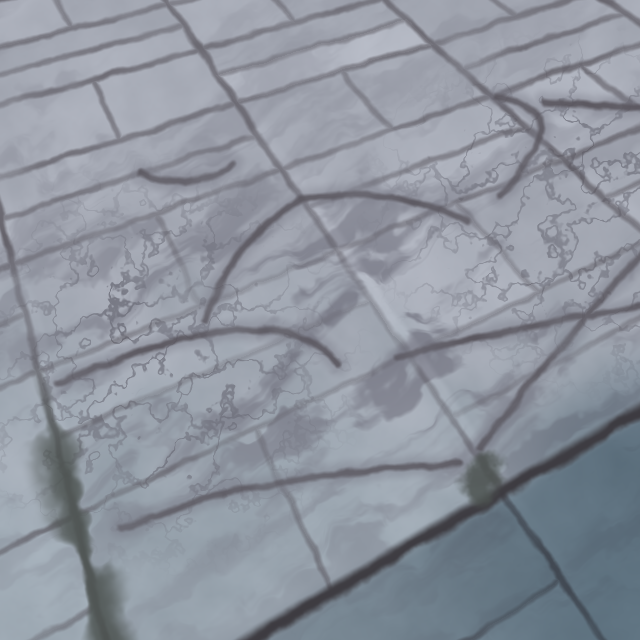
A Shadertoy shader for this texture:

```glsl
// Worn, cracked marble paving seen obliquely, with mossy joints and a shaded lower corner.
const float HORIZON = 1.785;                 // height where both joint families converge
const vec2  VANISH_X = vec2(-0.277, 3.427);  // vanishing points of the two families
const vec2  GRID_START = vec2(0.248, 1.70);
const vec2  GRID_STEP = vec2(0.435, 0.382);
const vec2  MOSS_CORNER = vec2(0.75, 0.25);
const float JOINT_WIDTH = 0.008;
const float CRACK_WIDTH = 0.009;
const vec3  PALE_STONE = vec3(0.655, 0.672, 0.715);
const vec3  COOL_STONE = vec3(0.615, 0.660, 0.700);
const vec3  VEIN_GREY = vec3(0.475, 0.480, 0.530);
const vec3  JOINT_DARK = vec3(0.340, 0.325, 0.355);
const vec3  SOIL = vec3(0.225, 0.215, 0.235);
const vec3  MOSS = vec3(0.300, 0.325, 0.315);
const vec3  SHADE = vec3(0.63, 0.70, 0.735);

vec2 hash2(vec2 p) {
    p = vec2(dot(p, vec2(127.1, 311.7)), dot(p, vec2(269.5, 183.3)));
    return fract(sin(p) * 43758.5);
}

float noise(vec2 p) {
    vec2 i = floor(p), f = fract(p);
    f = f * f * (3.0 - 2.0 * f);
    return mix(mix(hash2(i).x, hash2(i + vec2(1, 0)).x, f.x),
               mix(hash2(i + vec2(0, 1)).x, hash2(i + vec2(1, 1)).x, f.x), f.y);
}

float fbm(vec2 p) {
    float sum = 0.0, amp = 0.53;
    for (int i = 0; i < 4; i++) {
        sum += amp * noise(p);
        p = mat2(1.6, 1.2, -1.2, 1.6) * p + 3.7;
        amp *= 0.5;
    }
    return sum;
}

// Gap between the two nearest cell centres: zero along cell borders
float cellBorder(vec2 p) {
    vec2 nearest = vec2(9.0);
    for (int y = -1; y <= 1; y++)
    for (int x = -1; x <= 1; x++) {
        vec2 cell = floor(p) + vec2(x, y);
        float d = length(cell + 0.1 + 0.8 * hash2(cell) - p);
        nearest = d < nearest.x ? vec2(d, nearest.x) : vec2(nearest.x, min(nearest.y, d));
    }
    return nearest.y - nearest.x;
}

float stroke(float d, float width) { return 1.0 - smoothstep(0.15 * width, width, abs(d)); }

// Distance to a quadratic curve, walked in short segments
float curve(vec2 p, vec2 a, vec2 c, vec2 b) {
    float d = 9.0;
    vec2 q = a;
    for (int i = 1; i <= 10; i++) {
        float t = float(i) / 10.0;
        vec2 r = mix(mix(a, c, t), mix(c, b, t), t), e = r - q;
        d = min(d, length(p - q - e * clamp(dot(p - q, e) / dot(e, e), 0.0, 1.0)));
        q = r;
    }
    return d;
}

void mainImage(out vec4 fragColor, in vec2 fragCoord) {
    vec2 uv = fragCoord / iResolution.xy;
    vec2 rough = vec2(fbm(uv * 28.0), fbm(uv * 28.0 + 40.0)) - 0.5;
    vec2 p = uv + 0.011 * rough;
    float patchy = fbm(uv * 11.0 + 8.0);

    // Ground plane: each coordinate is constant along one family of joints
    float depth = HORIZON - p.y;
    vec2 ground = vec2(p.x - VANISH_X.x, VANISH_X.y - p.x) / depth;
    vec2 grid = (ground - GRID_START) / GRID_STEP;
    vec2 slab = floor(grid), inner = fract(grid), joint = floor(grid + 0.5);
    vec2 toCanvas = GRID_STEP * depth / sqrt(1.0 + ground * ground);
    vec2 gap = (grid - joint) * toCanvas;

    // Slabs alternate between a split across and a split along
    bool across = mod(slab.x + slab.y, 2.0) < 0.5;
    vec2 halfGap = (inner - 0.5) * toCanvas;
    float splitGap = across ? halfGap.x : halfGap.y;
    float side = step(0.5, across ? inner.x : inner.y);

    // Stone tone, clouds and slanting veins
    vec2 along = mat2(0.85, -0.53, 0.53, 0.85) * uv;
    float worn = exp(-dot((uv - vec2(0.52, 0.48)) * vec2(2.0, 3.6), (uv - vec2(0.52, 0.48)) * vec2(2.0, 3.6)));
    vec3 color = mix(COOL_STONE, PALE_STONE, smoothstep(0.1, 0.65, uv.y + 0.3 * (patchy - 0.5)));
    color += 0.045 * (hash2(slab * 2.0 + side).x - 0.5) + 0.07 * (patchy - 0.5) + 0.035 * rough.x;
    if (slab == vec2(1, 4) && side < 0.5) color += 0.045;
    float streaks = fbm(along * vec2(6.0, 26.0) + 2.0 * patchy);
    float veins = smoothstep(0.48, 0.72, streaks) * (0.15 + 0.75 * worn);
    color = mix(color, VEIN_GREY, veins);

    // Fine crazing, densest at the right and the lower left
    float broken = smoothstep(0.42, 0.12, length((uv - vec2(0.93, 0.67)) * vec2(1.0, 1.3)))
                 + smoothstep(0.36, 0.12, length(uv - vec2(0.25, 0.43)));
    float crazing = stroke(cellBorder(along * vec2(6.5, 12.0) + 1.5 * rough), 0.13);
    color = mix(color, VEIN_GREY * 0.9, crazing * min(broken, 1.0) * (0.25 + 0.7 * patchy));

    // Joints, rubbed pale where the paving is worn
    float fade = (0.35 + 0.75 * patchy) * (1.0 - 0.6 * worn);
    float joints = max(stroke(gap.x, JOINT_WIDTH * 1.15), 0.8 * stroke(gap.y, JOINT_WIDTH));
    joints = max(joints, 0.7 * stroke(splitGap, JOINT_WIDTH));
    color = mix(color, JOINT_DARK, joints * fade);
    color += 0.05 * worn * stroke(gap.x - 0.012, 0.014);

    // Long cracks and one curved chip
    float crack = curve(p, vec2(0.09, 0.40), vec2(0.43, 0.555), vec2(0.53, 0.43));
    crack = min(crack, curve(p, vec2(0.32, 0.50), vec2(0.37, 0.63), vec2(0.47, 0.69)));
    crack = min(crack, curve(p, vec2(0.47, 0.69), vec2(0.61, 0.71), vec2(0.73, 0.655)));
    crack = min(crack, curve(p, vec2(0.78, 0.695), vec2(0.91, 0.83), vec2(0.775, 0.85)));
    crack = min(crack, curve(p, vec2(0.19, 0.175), vec2(0.405, 0.265), vec2(0.72, 0.275)));
    crack = min(crack, curve(p, vec2(0.75, 0.30), vec2(0.84, 0.42), vec2(1.0, 0.60)));
    crack = min(crack, curve(p, vec2(0.62, 0.44), vec2(0.80, 0.49), vec2(1.0, 0.52)));
    crack = min(crack, curve(p, vec2(0.85, 0.84), vec2(0.93, 0.84), vec2(1.0, 0.83)));
    crack = min(crack, curve(p, vec2(0.22, 0.728), vec2(0.33, 0.70), vec2(0.36, 0.745)));
    color = mix(color, VEIN_GREY, 0.4 * stroke(crack, CRACK_WIDTH * 3.0));
    color = mix(color, JOINT_DARK, stroke(crack, CRACK_WIDTH) * (0.4 + 0.7 * patchy));

    // Cool shade beyond the step, reaching over its right end
    float shade = smoothstep(1.73, 1.67, ground.y) * (0.5 + 0.6 * smoothstep(0.45, 1.0, uv.x));
    shade = max(shade, 0.6 * smoothstep(1.88, 1.74, ground.y) * smoothstep(0.68, 0.95, uv.x));
    color *= mix(vec3(1.0), SHADE, shade);

    // Soil in the step joint, moss beside the left joint and at the corner
    float step0 = float(joint.y == 0.0) * stroke(gap.y, 0.018 + 0.012 * rough.y);
    color = mix(color, SOIL, 0.9 * step0);
    float moss = float(joint.x == 0.0) * stroke(gap.x, 0.012 + 0.055 * smoothstep(0.4, 0.75, patchy))
               * smoothstep(0.48, 0.25, uv.y);
    moss = max(moss, smoothstep(0.045, 0.018, length(uv - MOSS_CORNER) + 0.05 * rough.x));
    color = mix(color, MOSS, 0.85 * moss);

    fragColor = vec4(clamp(color, 0.0, 1.0), 1.0);
}
```
